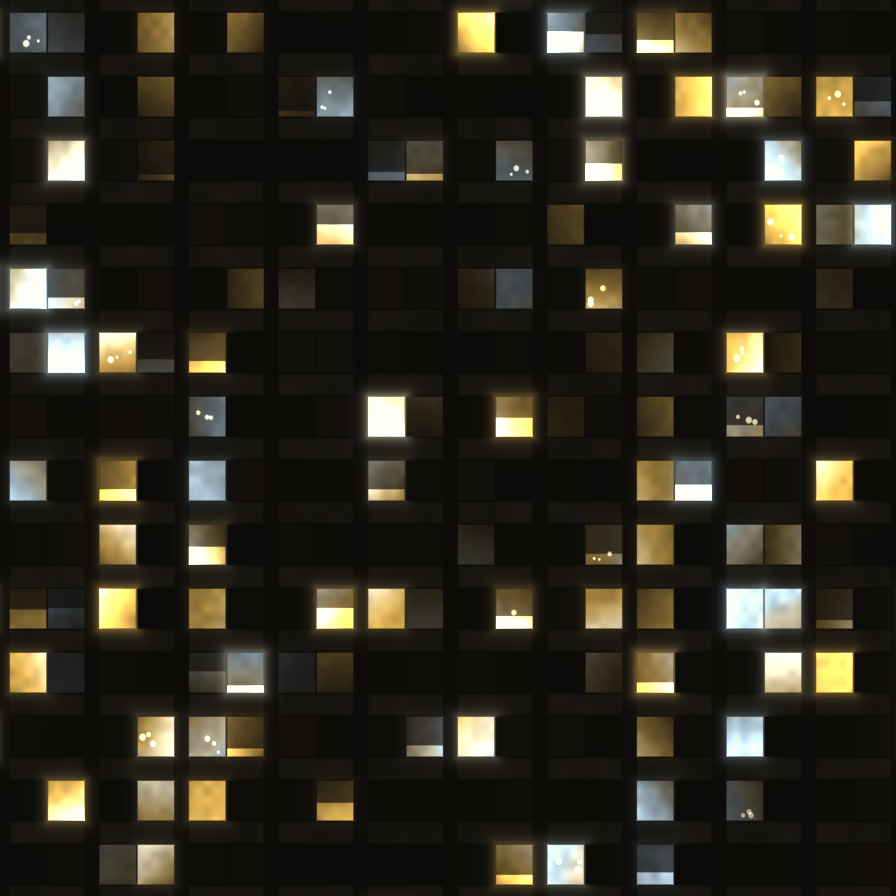
A Shadertoy shader for this pattern:

```glsl
// Night facade: paired office windows, some lit, with blinds, lamps and soft glow.

const vec2 BAYS = vec2(10.0, 14.0);             // window pairs across, floors up
const vec2 PANE_HALF = vec2(0.0204, 0.0222);    // half size of one pane
const vec3 PIER = vec3(0.048, 0.042, 0.034);
const vec3 SPANDREL = vec3(0.088, 0.079, 0.060);
const vec3 DARK_GLASS = vec3(0.056, 0.048, 0.036);
const vec3 WARM = vec3(1.0, 0.79, 0.36);
const vec3 NEUTRAL = vec3(1.0, 0.95, 0.80);
const vec3 COOL = vec3(0.76, 0.88, 0.96);

float hash(vec2 p, float seed) {
    vec3 q = fract(vec3(p.xyx) * vec3(0.1031, 0.1030, 0.0973) + seed * 0.1371);
    q += dot(q, q.yzx + 33.33);
    return fract((q.x + q.y) * q.z);
}

float noise(vec2 p, float seed) {
    vec2 i = floor(p), f = fract(p);
    f = f * f * (3.0 - 2.0 * f);
    float low = mix(hash(i, seed), hash(i + vec2(1, 0), seed), f.x);
    float high = mix(hash(i + vec2(0, 1), seed), hash(i + 1.0, seed), f.x);
    return mix(low, high, f.y);
}

float boxDistance(vec2 p, vec2 halfSize) {
    vec2 d = abs(p) - halfSize;
    return length(max(d, 0.0)) + min(max(d.x, d.y), 0.0);
}

float cover(float dist, float soft) {
    return 1.0 - smoothstep(-soft, soft, dist);
}

// Two panes share each bay, separated by a thin mullion.
vec2 paneCentre(vec2 id) {
    float side = mod(id.x, 2.0);
    return vec2(floor(id.x * 0.5) + mix(0.313, 0.740, side), id.y + 0.49) / BAYS;
}

float paneLevel(vec2 id) {
    float lit = step(hash(id, 1.0), 0.39);
    return lit * mix(0.09, 1.35, pow(hash(id, 2.0), 1.5));
}

vec3 paneTint(vec2 id, float shift) {
    float t = clamp(hash(id, 3.0) + shift, 0.0, 1.0);
    vec3 tint = mix(WARM, NEUTRAL, smoothstep(0.25, 0.6, t));
    return mix(tint, COOL, smoothstep(0.62, 0.85, t));
}

// Light seen through one pane; q runs from 0 to 1 across it.
vec3 paneLight(vec2 id, vec2 q, float soft) {
    float level = paneLevel(id);
    float angle = 6.2832 * hash(id, 4.0);
    float slope = dot(q - 0.5, vec2(cos(angle), sin(angle)));
    float contrast = mix(0.1, 0.95, hash(id, 5.0));
    float light = level * (1.0 + contrast * slope);
    light *= 0.88 + 0.24 * noise(q * 4.0 + id * 7.0, 6.0);

    // Drawn blind: dim above its hem, bright below.
    float hem = mix(0.12, 0.55, hash(id, 7.0));
    float blind = step(hash(id, 8.0), 0.3);
    float below = cover(q.y - hem, soft);
    light *= mix(1.0, mix(0.42, 1.45, below), blind);

    // Small lamps in a few rooms.
    float lamps = 0.0;
    for (float n = 0.0; n < 3.0; n++) {
        vec2 spot = vec2(hash(id, 10.0 + n), 0.65 * hash(id, 14.0 + n)) * 0.8 + 0.1;
        float radius = mix(0.03, 0.09, hash(id, 18.0 + n));
        lamps += cover(length(q - spot) - radius, soft);
    }
    lamps *= step(hash(id, 9.0), 0.18) * smoothstep(0.1, 0.3, level);

    return light * paneTint(id, slope * 0.3) + 0.65 * lamps * NEUTRAL;
}

// Unlit masonry: dark piers and lighter bands between floors.
vec3 wallColour(vec2 uv, float soft) {
    vec2 cell = fract(uv * BAYS);
    float d = boxDistance((cell - vec2(0.526, 0.49)) / BAYS, vec2(0.0415, 0.0222));
    float bay = cover(abs(cell.x - 0.526) / BAYS.x - 0.0415, soft * 2.0);
    float band = bay * smoothstep(0.0, 0.004, d);
    float grain = 0.88 + 0.24 * noise(uv * vec2(40.0, 56.0), 25.0);
    return mix(PIER, SPANDREL * grain, band);
}

void mainImage(out vec4 fragColor, in vec2 fragCoord) {
    vec2 uv = fragCoord / iResolution.y;
    float soft = max(0.0011, 0.75 / iResolution.y);
    vec3 colour = wallColour(uv, soft);
    vec2 home = floor(uv * BAYS * vec2(2.0, 1.0));

    // Neighbouring panes are included so their glow can spill over.
    for (float y = -1.0; y <= 1.0; y++) {
        for (float x = -1.0; x <= 1.0; x++) {
            vec2 id = home + vec2(x, y);
            vec2 local = uv - paneCentre(id);
            float dist = boxDistance(local, PANE_HALF);
            float level = paneLevel(id);
            float glow = 0.26 * level * level * exp(-max(dist, 0.0) * 170.0);
            colour += glow * paneTint(id, 0.0) * smoothstep(-soft, soft, dist);

            vec2 q = local / (2.0 * PANE_HALF) + 0.5;
            vec3 glass = DARK_GLASS * mix(0.85, 1.3, pow(hash(id, 24.0), 3.0));
            vec3 pane = glass + paneLight(id, q, soft / PANE_HALF.y * 0.5);
            colour = mix(colour, pane, cover(dist, soft));
        }
    }
    fragColor = vec4(min(colour, vec3(1.0, 1.0, 0.98)), 1.0);
}
```
